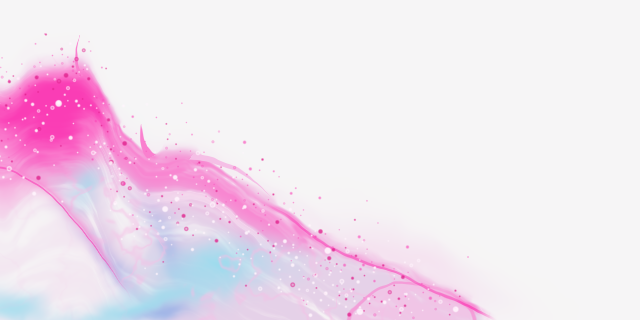
Write a Shadertoy shader that draws this background.

```glsl
// Marbled ink on pale paper: a pink ridge falls from upper left to lower right
// over lavender and blue pools. Noise bends soft ellipses and edge curves;
// streaks follow the ridge and hashed grid cells hold droplets.
#define PAPER vec3(0.963, 0.962, 0.963)
#define LAVENDER vec3(0.90, 0.82, 0.91)
#define SKY vec3(0.62, 0.86, 0.93)
#define PERIWINKLE vec3(0.59, 0.68, 0.90)
#define BLUSH vec3(0.96, 0.75, 0.90)
#define PINK vec3(0.98, 0.50, 0.81)
#define MAGENTA vec3(0.98, 0.24, 0.71)
#define CRIMSON vec3(0.88, 0.13, 0.55)
#define EDGE_WARP 0.03
#define POOL_WARP 0.13

vec3 ink;
void tint(vec3 c, float amount) { ink = mix(ink, c, amount); }

float hash(vec2 p) {
  vec3 q = fract(p.xyx * 0.1031);
  q += dot(q, q.yzx + 33.33);
  return fract((q.x + q.y) * q.z);
}

float noise(vec2 p) {
  vec2 i = floor(p), f = fract(p);
  f = f * f * (3.0 - 2.0 * f);
  return mix(mix(hash(i), hash(i + vec2(1, 0)), f.x),
             mix(hash(i + vec2(0, 1)), hash(i + 1.0), f.x), f.y);
}

float fbm(vec2 p) {
  float sum = 0.0, amp = 0.5;
  for (int i = 0; i < 4; i++) {
    sum += amp * noise(p);
    p = mat2(1.6, 1.2, -1.2, 1.6) * p + 3.7;
    amp *= 0.5;
  }
  return sum;
}

vec2 swirl(vec2 p) { return vec2(fbm(p), fbm(p + 17.3)) - 0.47; }

float bump(float x, float centre, float width) {
  x = (x - centre) / width;
  return exp(-x * x);
}

// Height of the upper rim of the ink
float ridge(float x) {
  float shoulder = x * smoothstep(0.0, 0.1, x) * smoothstep(0.39, 0.25, x);
  return 0.79 - 0.5 * x + 0.56 * shoulder - 0.07 * bump(x, 0.0, 0.07)
    - 0.04 * bump(x, 0.46, 0.07) + 0.035 * bump(x, 0.64, 0.1)
    - 0.035 * bump(x, 1.07, 0.12);
}

// Soft rotated ellipse
float pool(vec2 p, float x, float y, float rx, float ry, float angle) {
  float c = cos(angle), s = sin(angle);
  vec2 q = mat2(c, -s, s, c) * (p - vec2(x, y)) / vec2(rx, ry);
  return exp(-dot(q, q));
}

float line(float d, float width) {
  float aa = 0.7 / iResolution.y;
  return smoothstep(width + aa, width - aa, abs(d));
}

// Bowed stroke that thins from its root along a span
float tendril(vec2 p, vec2 root, vec2 span, float bend, float width) {
  vec2 q = p - root;
  float len = length(span), h = dot(q, span) / (len * len);
  float side = (span.x * q.y - span.y * q.x) / len - bend * 4.0 * h * (1.0 - h);
  return step(0.0, h) * step(h, 1.0) * line(side, width * (1.0 - h));
}

// Droplets in a tilted grid, dense near a given depth under the ridge
float droplets(vec2 p, float cells, float share, float depth) {
  mat2 tilt = mat2(0.8, 0.6, -0.6, 0.8);
  vec2 g = tilt * p * cells, id = floor(g);
  vec2 home = (id + 0.5) * tilt / cells;
  share *= bump(ridge(home.x) - home.y, depth, 0.14) * smoothstep(1.6, 1.3, home.x);
  vec2 centre = 0.3 + 0.4 * vec2(hash(id + 1.3), hash(id + 5.1));
  float r = mix(0.06, 0.23, pow(hash(id + 9.7), 3.0));
  float d = length(g - id - centre), aa = cells / iResolution.y;
  float hole = step(0.11, r) * step(0.5, hash(id + 3.9)) * smoothstep(aa, -aa, d - 0.6 * r);
  return smoothstep(aa, -aa, d - r) * (1.0 - 0.7 * hole) * step(1.0 - share, hash(id + 7.0));
}

void mainImage(out vec4 fragColor, in vec2 fragCoord) {
  vec2 p = fragCoord / iResolution.y;
  vec2 e = p + EDGE_WARP * swirl(p * 8.0);
  vec2 w = p + POOL_WARP * swirl(p * 5.0 + 2.0 * swirl(p * 3.0));
  float depth = 0.88 * (ridge(e.x) - e.y);
  float soft = 0.006 + 0.03 * smoothstep(0.4, 0.6, noise(p * 9.0));
  float inside = smoothstep(-soft, soft, depth) * smoothstep(1.56, 1.48, e.x);
  float streak = fbm(vec2(p.x * 3.0, depth * 24.0) + 2.5 * swirl(p * 4.0));
  float crease = bump(fbm(w * 7.0 + 4.0), 0.47, 0.025);
  float vein = e.y - 0.48 + 0.35 * e.x + 1.6 * e.x * e.x;

  // Paper, outer haze and lavender wash
  ink = PAPER;
  tint(BLUSH, 0.28 * smoothstep(-0.09, 0.0, depth) * smoothstep(1.7, 1.3, p.x) * streak);
  tint(BLUSH, 0.3 * pool(w, 1.32, 0.18, 0.26, 0.08, -0.4));
  float wash = mix(0.16, 1.0, smoothstep(-0.02, 0.05, vein));
  tint(LAVENDER, inside * wash * smoothstep(0.25, 0.52, streak));

  // Blue pools, pale folds and fine creases
  float grain = 0.65 + 0.7 * streak;
  tint(PERIWINKLE, 0.5 * grain * pool(w, 0.53, 0.24, 0.05, 0.17, 0.35));
  tint(PERIWINKLE, 0.6 * grain * pool(w, 0.36, 0.16, 0.03, 0.13, 0.65));
  tint(SKY, 0.6 * grain * pool(w, 0.27, 0.41, 0.06, 0.07, 0.3));
  tint(SKY, 0.9 * grain * inside * pool(w, 0.68, 0.16, 0.18, 0.075, 0.2));
  tint(SKY, 0.9 * pool(w, 0.46, 0.04, 0.25, 0.035, 0.25));
  tint(SKY, 0.8 * pool(w, 0.03, 0.04, 0.12, 0.05, -0.3));
  tint(PERIWINKLE, 0.8 * pool(w, 0.52, 0.015, 0.08, 0.022, 0.1));
  tint(PAPER, 0.8 * pool(w, 0.41, 0.3, 0.05, 0.13, 0.25));
  tint(BLUSH, 0.5 * inside * wash * crease);

  // Streaked ridge band and hot corner
  float thick = mix(0.33, 0.14, smoothstep(0.2, 0.42, p.x));
  thick = mix(thick, 0.025, smoothstep(0.75, 1.1, p.x));
  float band = inside * smoothstep(1.3, 0.35, depth / thick);
  tint(mix(BLUSH, PINK, smoothstep(0.4, 0.62, streak)), 0.92 * band);
  tint(vec3(1, 0.9, 0.97), 0.5 * band * bump(streak, 0.4, 0.025));
  float hot = inside * pool(w, 0.15, 0.64, 0.22, 0.16, 0.4);
  tint(PINK, smoothstep(0.1, 0.55, hot));
  tint(MAGENTA, smoothstep(0.3, 0.9, hot + 0.7 * streak - 0.32) * inside);

  // Lower right lobe, veins and tendrils
  float lobe = 0.13 * length((mix(e, w, 0.35) - vec2(1.29, -0.02)) / vec2(0.2, 0.13)) - 0.13;
  tint(BLUSH, 0.7 * inside * smoothstep(0.006, -0.01, lobe) * smoothstep(0.2, 0.6, streak));
  tint(PINK, 0.6 * inside * line(lobe, 0.004));
  float left = smoothstep(0.42, 0.3, p.x), tail = smoothstep(0.78, 1.0, p.x);
  tint(PINK, 0.6 * left * exp(-abs(vein - 0.012) * 45.0));
  tint(MAGENTA, 0.6 * left * line(vein, 0.003));
  tint(MAGENTA, 0.7 * tail * inside * line(depth - 0.014, 0.004));
  tint(PINK, tendril(e, vec2(0.26, 0.76), vec2(-0.01, 0.13), 0.015, 0.006));
  tint(PINK, tendril(e, vec2(0.48, 0.51), vec2(-0.045, 0.1), 0.015, 0.014));
  tint(BLUSH, tendril(e, vec2(0.6, 0.51), vec2(0.25, -0.13), 0.03, 0.012));

  // Dark specks along the rim, pale bubbles within
  tint(CRIMSON, 0.8 * droplets(p, 32.0, 0.28, 0.1));
  tint(MAGENTA, 0.6 * droplets(p, 48.0, 0.25, 0.05));
  tint(vec3(1, 0.96, 0.99), 0.9 * droplets(p, 21.0, 0.5, 0.19));
  tint(vec3(1, 0.96, 0.99), 0.9 * droplets(p, 36.0, 0.5, 0.14));
  fragColor = vec4(ink, 1.0);
}
```
